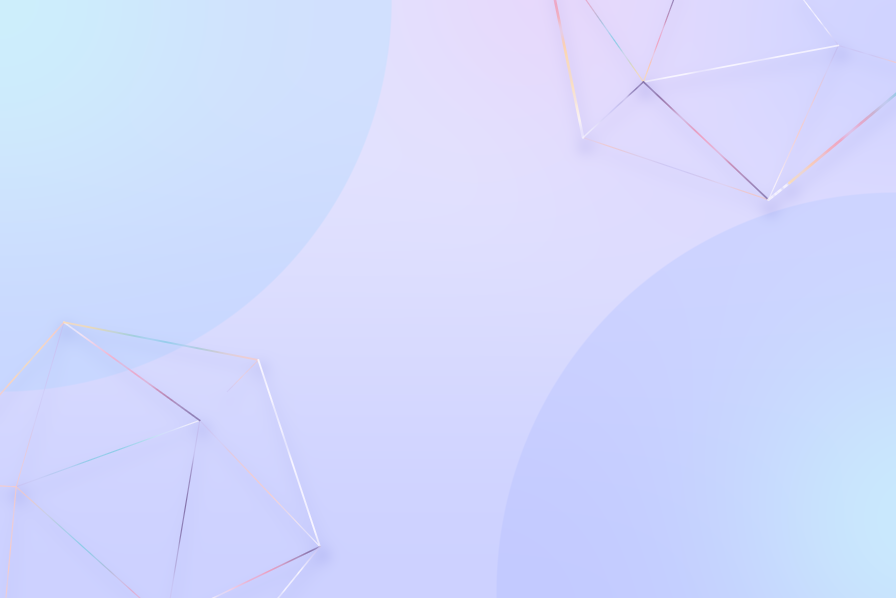
This background is drawn by a Shadertoy shader. Its source:

```glsl
const vec3 WHITE = vec3(0.97, 0.96, 1.0);
const vec3 PEACH = vec3(0.96, 0.80, 0.80);
const vec3 GOLD = vec3(0.99, 0.86, 0.70);
const vec3 PINK = vec3(0.93, 0.64, 0.77);
const vec3 CYAN = vec3(0.56, 0.80, 0.91);
const vec3 PLUM = vec3(0.52, 0.45, 0.67);
const vec3 LILAC = vec3(0.80, 0.78, 0.96);
const float THICK = 0.0022;
const float THIN = 0.001;

float slope(float cell) {
    return 2.0 * fract(sin(cell * 127.1) * 437.5) - 1.0;
}

float gradientNoise(float x) {
    float cell = floor(x), f = x - cell;
    return mix(slope(cell) * f, slope(cell + 1.0) * (f - 1.0), f * f * (3.0 - 2.0 * f));
}

float glow(vec2 p, vec2 center, float radius) {
    vec2 d = (p - center) / radius;
    return exp(-dot(d, d));
}

float disc(vec2 p, vec2 center, float radius, float pixel) {
    return smoothstep(pixel, -pixel, length(p - center) - radius);
}

// x: distance to the segment, y: position along it
vec2 segment(vec2 p, vec2 a, vec2 b) {
    vec2 ab = b - a;
    float t = clamp(dot(p - a, ab) / dot(ab, ab), 0.0, 1.0);
    return vec2(length(p - a - t * ab), t);
}

// Foil rod with a three-colour sheen, uneven glint and a soft shadow
vec3 rod(vec3 base, vec2 p, vec2 a, vec2 b, float width, float pixel,
         vec3 start, vec3 middle, vec3 end) {
    float shade = segment(p + vec2(-0.004, 0.015), a, b).x / 0.018;
    base *= 1.0 - vec3(0.028, 0.028, 0.01) * exp(-shade * shade) * width / THICK;
    vec2 s = segment(p, a, b);
    float halfWidth = max(width, 0.5 * pixel);
    float cover = clamp((halfWidth - s.x) / pixel + 0.5, 0.0, 1.0) * width / halfWidth;
    float glint = clamp(0.85 + 1.2 * gradientNoise(s.y * 7.0 + a.x * 31.0), 0.3, 1.0);
    vec3 sheen = mix(mix(start, middle, smoothstep(0.0, 0.5, s.y)),
                     end, smoothstep(0.5, 1.0, s.y));
    return mix(base, sheen, cover * glint);
}

vec3 backdrop(vec2 p, float aspect, float pixel) {
    // Vertical wash with a pink bloom and a blue upper corner
    vec3 color = mix(vec3(0.803, 0.82, 1.0), vec3(0.885, 0.885, 0.995), smoothstep(0.0, 0.8, p.y));
    color = mix(color, vec3(0.865, 0.85, 1.0), 0.8 * smoothstep(0.75, 1.15, p.x) * smoothstep(0.3, 0.8, p.y));
    color = mix(color, vec3(0.91, 0.845, 0.985), 0.85 * glow(p, vec2(0.93, 1.03), 0.26));
    color = mix(color, vec3(0.81, 0.825, 1.0), 0.9 * glow(p, vec2(aspect, 0.95), 0.25));
    // Upper left disc
    vec3 sky = mix(vec3(0.785, 0.84, 1.0), vec3(0.82, 0.875, 0.995), smoothstep(0.35, 0.9, p.y));
    sky = mix(sky, vec3(0.80, 0.94, 0.985), 0.9 * glow(p, vec2(0.0, 1.0), 0.34));
    color = mix(color, sky, disc(p, vec2(0.0, 1.0), 0.655, pixel));
    // Lower right disc
    vec3 lagoon = mix(vec3(0.765, 0.79, 1.0), vec3(0.805, 0.825, 1.0), smoothstep(0.0, 0.65, p.y));
    lagoon = mix(lagoon, vec3(0.79, 0.92, 0.99), 0.95 * glow(p, vec2(aspect + 0.04, 0.13), 0.32));
    return mix(color, lagoon, disc(p, vec2(aspect, 0.01), 0.668, pixel));
}

vec3 upperGem(vec3 color, vec2 p, float px) {
    vec2 left = vec2(0.975, 0.770);
    vec2 hub = vec2(1.076, 0.863);
    vec2 tip = vec2(1.285, 0.666);
    vec2 right = vec2(1.402, 0.924);
    vec2 bend = vec2(1.32, 0.694);
    color = rod(color, p, left, tip, THIN, px, PEACH, LILAC, PEACH);
    color = rod(color, p, right, tip, THIN, px, LILAC, PEACH, WHITE);
    color = rod(color, p, right, vec2(1.344, 1.0), THIN, px, LILAC, WHITE, WHITE);
    color = rod(color, p, right, vec2(1.51, 0.892), THIN, px, LILAC, LILAC, PEACH);
    color = rod(color, p, hub, right, THIN * 1.4, px, WHITE, WHITE, WHITE);
    color = rod(color, p, hub, vec2(0.973, 1.01), THIN, px, GOLD, CYAN, PINK);
    color = rod(color, p, hub, vec2(1.130, 1.01), THIN, px, GOLD, PINK, PLUM);
    color = rod(color, p, hub, left, THIN * 1.2, px, PLUM, LILAC, WHITE);
    color = rod(color, p, hub, tip, THIN * 1.4, px, PLUM, PINK, PLUM);
    color = rod(color, p, vec2(0.926, 1.01), left, THICK, px, PINK, GOLD, WHITE);
    color = rod(color, p, tip, bend, THICK, px, WHITE, WHITE, WHITE);
    return rod(color, p, bend, vec2(1.52, 0.861), THICK, px, GOLD, PINK, CYAN);
}

vec3 lowerGem(vec3 color, vec2 p, float px) {
    vec2 top = vec2(0.107, 0.461);
    vec2 shoulder = vec2(0.432, 0.398);
    vec2 corner = vec2(0.535, 0.086);
    vec2 hub = vec2(0.334, 0.297);
    vec2 left = vec2(0.027, 0.186);
    color = rod(color, p, top, left, THIN * 0.8, px, LILAC, LILAC, PEACH);
    color = rod(color, p, shoulder, vec2(0.38, 0.345), THIN * 0.7, px, PEACH, PEACH, LILAC);
    color = rod(color, p, hub, left, THIN, px, WHITE, CYAN, LILAC);
    color = rod(color, p, hub, vec2(0.283, -0.01), THIN, px, LILAC, PLUM, LILAC);
    color = rod(color, p, hub, corner, THIN, px, LILAC, PEACH, WHITE);
    color = rod(color, p, left, vec2(0.245, -0.01), THIN, px, PEACH, CYAN, PINK);
    color = rod(color, p, left, vec2(0.009, -0.01), THIN, px, PEACH, PEACH, PEACH);
    color = rod(color, p, left, vec2(-0.01, 0.188), THIN, px, PEACH, PEACH, PEACH);
    color = rod(color, p, top, hub, THIN * 1.4, px, WHITE, PINK, PLUM);
    color = rod(color, p, top, vec2(-0.01, 0.329), THIN * 1.3, px, PEACH, GOLD, PEACH);
    color = rod(color, p, top, shoulder, THICK * 0.7, px, GOLD, CYAN, PEACH);
    color = rod(color, p, shoulder, corner, THICK * 0.7, px, WHITE, WHITE, WHITE);
    color = rod(color, p, corner, vec2(0.340, -0.008), THIN * 1.3, px, PLUM, PINK, WHITE);
    return rod(color, p, corner, vec2(0.457, -0.01), THIN * 1.3, px, LILAC, WHITE, WHITE);
}

void mainImage(out vec4 fragColor, in vec2 fragCoord) {
    float pixel = 1.0 / iResolution.y;
    vec2 p = fragCoord * pixel;
    vec3 color = backdrop(p, iResolution.x * pixel, pixel);
    fragColor = vec4(lowerGem(upperGem(color, p, pixel), p, pixel), 1.0);
}
```
